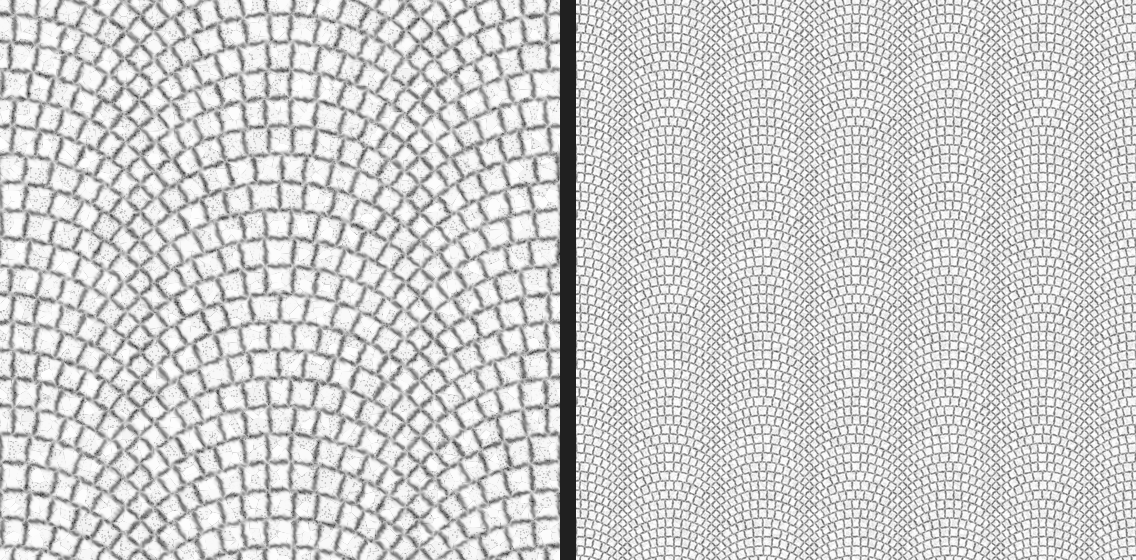
Left: one tile. Right: repeated 3 by 3.
Give the GLSL for this texture map, as a Shadertoy shader.

```glsl
const float TAU = 6.2831853;
const float ROWS = 20.0;      // courses up the canvas
const float FANS = 2.0;       // fans across the canvas
const float RADIUS = 0.35355; // arcs meet the fan borders at 45 degrees

float hash(vec2 p) {
    vec3 q = fract(vec3(p.xyx) * 0.1031);
    q += dot(q, q.yzx + 33.33);
    return fract((q.x + q.y) * q.z);
}

// Wrapping cellular noise: nearest distance, second distance, cell id
vec3 cellular(vec2 uv, float period) {
    vec2 p = uv * period, base = floor(p);
    vec3 best = vec3(8.0, 8.0, 0.0);
    for (int j = -1; j <= 1; j++)
    for (int i = -1; i <= 1; i++) {
        vec2 cell = base + vec2(i, j);
        vec2 id = mod(cell, period);
        vec2 seed = vec2(hash(id + 3.7), hash(id + 71.3));
        float d = length(cell + seed - p);
        if (d < best.x) best = vec3(d, best.x, hash(id + 19.1));
        else best.y = min(best.y, d);
    }
    return best;
}

// Uneven hand-cut edges from layered periodic sines
vec2 roughen(vec2 p) {
    vec2 q = p.yx * TAU;
    vec2 w = 0.0011 * sin(q * vec2(23.0, 19.0) + 2.0 * sin(p * TAU * 17.0));
    w += 0.0008 * sin(q * vec2(47.0, 53.0) + 1.5 * sin(p * TAU * 31.0));
    w += 0.0005 * sin(q * vec2(101.0, 89.0) + p * TAU * 67.0);
    return p + w;
}

// Height of the arc family through a point, counted in courses
float courseAt(float dx, float y) {
    float h = sqrt(max(RADIUS * RADIUS - dx * dx, 0.0));
    return (y + RADIUS - h) * ROWS + 0.5;
}

float arcCosine(float dx) {
    return sqrt(max(1.0 - dx * dx / (RADIUS * RADIUS), 0.01));
}

// Distance to the nearest joint between stones of one course
float jointDistance(float dx, float y, float row, float fan) {
    // Border diamonds are closed by the arcs of the adjoining fan
    float otherDx = 1.0 / FANS - abs(dx);
    float cap = row + 1.0 - courseAt(otherDx, y);
    float capDist = abs(cap) / ROWS * arcCosine(otherDx);
    if (cap > 0.0 && abs(dx) > 0.2) return capDist;

    // Radial joints, closer together toward the border
    vec2 key = vec2(mod(row, ROWS), fan);
    float count = 12.0 + step(0.45, hash(key * 7.0 + 5.0));
    float angle = atan(dx, y - row / ROWS + RADIUS);
    float t = (angle + 0.2 * angle * angle * angle) / 0.814;
    float s = (t * 0.5 + 0.5) * count;
    float joint = clamp(floor(s + 0.5), 1.0, count - 1.0);
    float shift = (hash(key * 13.0 + joint * 3.1) - 0.5) * 0.2;
    float density = (1.0 + 0.6 * angle * angle) / 0.814 * count * 0.5;
    float radial = abs(s - joint - shift) / density * RADIUS;
    return abs(dx) > 0.2 ? min(radial, capDist) : radial;
}

float groove(float d, float width) {
    return exp(-d * d / (width * width));
}

// Joints grow shallow where corners of stones touch
float cornerFade(float d) {
    return mix(0.5, 1.0, smoothstep(0.0, 0.008, d));
}

float paving(vec2 p) {
    float column = floor(p.x * FANS + 0.5);
    float fan = mod(column, FANS);
    float dx = p.x - column / FANS;
    float v = courseAt(dx, p.y);
    float row = floor(v);
    float f = v - row;
    float rowDist = min(f, 1.0 - f) / ROWS * arcCosine(dx);
    float joint = jointDistance(dx, p.y, row, fan);
    float nextJoint = jointDistance(dx, p.y, row + (f > 0.5 ? 1.0 : -1.0), fan);
    float along = groove(rowDist, 0.0043) * cornerFade(joint) * cornerFade(nextJoint);
    float across = groove(joint, 0.0045) * cornerFade(rowDist);
    return max(along, across);
}

// Split facets and fine pits on the stone faces
float stoneFace(vec2 p) {
    vec3 facet = cellular(p, 56.0);
    vec3 pit = cellular(p, 190.0);
    vec2 q = p * TAU;
    float patches = 0.5 + 0.5 * sin(q.x * 29.0 + 2.0 * sin(q.y * 37.0));
    float crack = 1.0 - smoothstep(0.0, 0.11, facet.y - facet.x);
    float pits = (1.0 - smoothstep(0.12, 0.45, pit.x)) * step(0.5, pit.z);
    return 0.995 - 0.045 * facet.z - 0.13 * crack * patches
         - 0.19 * pits * smoothstep(0.35, 0.8, facet.z);
}

void mainImage(out vec4 fragColor, in vec2 fragCoord) {
    vec2 uv = fragCoord / iResolution.xy;
    vec2 q = uv * TAU;
    float wear = sin(q.x * 11.0 + 2.0 * sin(q.y * 13.0))
               * sin(q.y * 17.0 + 2.0 * sin(q.x * 9.0));
    float depth = 0.49 + 0.07 * wear;
    float shade = stoneFace(uv) - depth * paving(roughen(uv));
    fragColor = vec4(vec3(clamp(shade, 0.0, 1.0)), 1.0);
}
```
